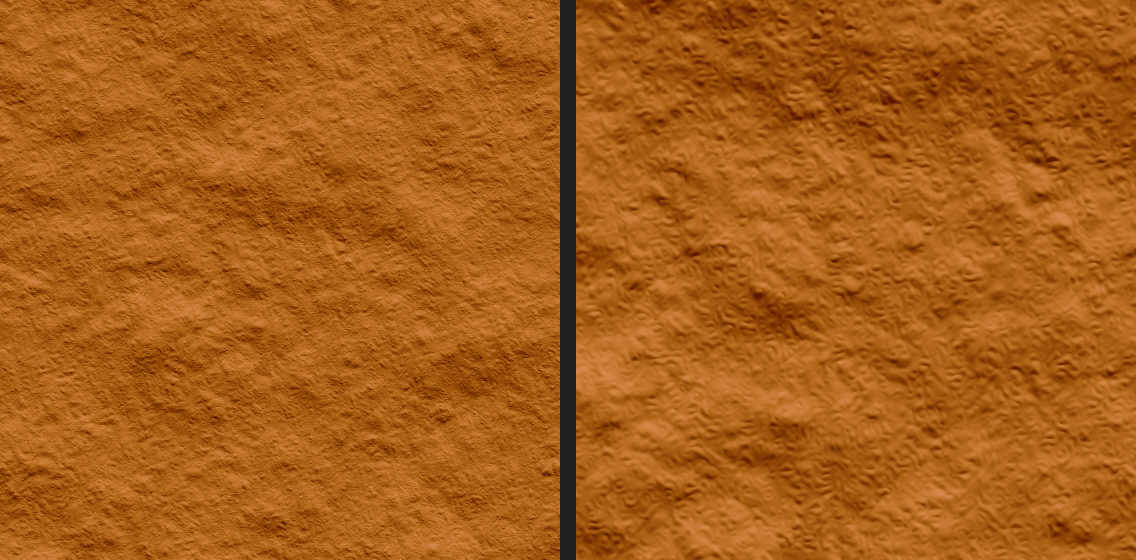
Left: the whole. Right: its middle third, enlarged.
This texture is drawn by a Shadertoy shader. Its source:

```glsl
// Rough ochre rock face: a ridged fractal relief lit from below at a grazing angle.

const vec3  SHADOW_COLOR = vec3(0.49, 0.21, 0.01);
const vec3  LIGHT_COLOR  = vec3(0.79, 0.49, 0.22);
const vec2  LIGHT_DIR    = vec2(-0.2, -0.98);
const int   OCTAVES      = 7;
const float BASE_CELLS   = 3.0;   // largest relief cells across the canvas
const float LACUNARITY   = 1.98;  // frequency step per octave
const float BASE_SLOPE   = 0.68;  // steepness of the largest relief
const float SLOPE_GAIN   = 1.13;  // steepness step per octave
const float CREST_WIDTH  = 0.18;  // roundness of the ridges
const float TURN         = 0.9;   // lattice rotation per octave, radians
const float MID_TONE     = 0.62;
const float CONTRAST     = 0.28;
const float SOFT_LIMIT   = 0.035; // compresses highlights, deepens shadows
const int   SAMPLES      = 2;     // antialiasing grid side

// Integer hash giving a gradient in [-1, 1]^2
vec2 hashGradient(vec2 cell) {
    uvec2 v = uvec2(ivec2(cell)) * 1664525u + 1013904223u;
    v.x += v.y * 1664525u;
    v.y += v.x * 1664525u;
    v ^= v >> 16u;
    v.x += v.y * 1664525u;
    v.y += v.x * 1664525u;
    v ^= v >> 16u;
    return vec2(v >> 8u) / 8388608.0 - 1.0;
}

// Gradient noise: x holds the value, yz its analytic derivative
vec3 noiseWithSlope(vec2 p) {
    vec2 cell = floor(p);
    vec2 f = p - cell;
    vec2 u = f * f * f * (f * (f * 6.0 - 15.0) + 10.0);
    vec2 du = 30.0 * f * f * (f * (f - 2.0) + 1.0);

    vec2 ga = hashGradient(cell);
    vec2 gb = hashGradient(cell + vec2(1, 0));
    vec2 gc = hashGradient(cell + vec2(0, 1));
    vec2 gd = hashGradient(cell + vec2(1, 1));
    float a = dot(ga, f);
    float b = dot(gb, f - vec2(1, 0));
    float c = dot(gc, f - vec2(0, 1));
    float d = dot(gd, f - vec2(1, 1));

    float twist = a - b - c + d;
    float value = a + u.x * (b - a) + u.y * (c - a) + u.x * u.y * twist;
    vec2 slope = ga + u.x * (gb - ga) + u.y * (gc - ga)
               + u.x * u.y * (ga - gb - gc + gd)
               + du * (u.yx * twist + vec2(b, c) - a);
    return vec3(value, slope);
}

// Slope of the ridged relief facing the light, summed over octaves
float facingSlope(vec2 uv) {
    mat2 turn = mat2(cos(TURN), sin(TURN), -sin(TURN), cos(TURN));
    vec2 p = uv * BASE_CELLS + 17.3;
    vec2 dir = normalize(LIGHT_DIR);
    float weight = BASE_SLOPE;
    float total = 0.0;
    for (int i = 0; i < OCTAVES; i++) {
        vec3 n = noiseWithSlope(p);
        float side = n.x / sqrt(n.x * n.x + CREST_WIDTH * CREST_WIDTH);
        total += weight * side * dot(n.yz, dir);
        p = turn * p * LACUNARITY + 5.7;
        dir = turn * dir;
        weight *= SLOPE_GAIN;
    }
    return total;
}

void mainImage(out vec4 fragColor, in vec2 fragCoord) {
    // Average the lit tone over the pixel
    float tone = 0.0;
    for (int k = 0; k < SAMPLES * SAMPLES; k++) {
        vec2 offset = (vec2(k % SAMPLES, k / SAMPLES) + 0.5) / float(SAMPLES) - 0.5;
        float s = facingSlope((fragCoord + offset) / iResolution.y);
        tone += MID_TONE + CONTRAST * s - SOFT_LIMIT * s * s;
    }
    tone = clamp(tone / float(SAMPLES * SAMPLES), -0.4, 1.15);

    // Blue rises later than red and green
    float blueTone = max(tone, 0.0) * max(tone, 0.0);
    vec3 color = mix(SHADOW_COLOR, LIGHT_COLOR, vec3(tone, tone, blueTone));
    fragColor = vec4(clamp(color, 0.0, 1.0), 1.0);
}
```
